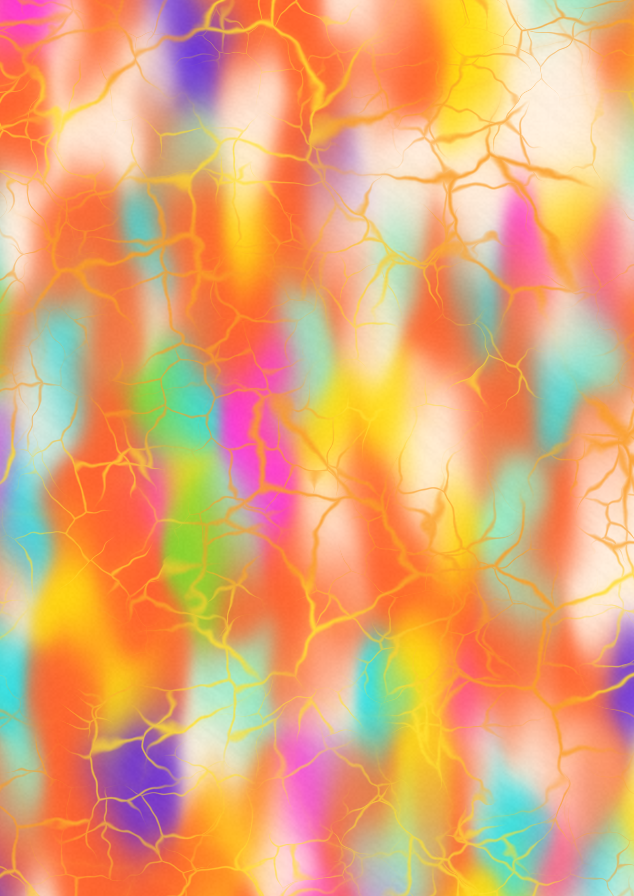
Give the GLSL for this background, as a Shadertoy shader.

```glsl
// Soft upright blots of bright colour under a broken net of thin golden veins
#define BLOT_SIZE vec2(0.050, 0.098)
#define BLOT_SHARPNESS 2.9
#define CREAM_SHARE 0.23
#define VEIN_SCALE 8.5
#define VEIN_WIDTH 0.062
#define VEIN_WARP 0.075
#define VEIN_LAYERS 3
#define VEIN_OPACITY 0.82
#define GRAIN 0.018
#define ORANGE vec3(1.0, 0.39, 0.18)
#define CREAM vec3(1.0, 0.94, 0.88)

float hash(vec2 p) {
    return fract(sin(dot(p, vec2(127.1, 311.7))) * 43758.5453);
}

vec2 hash2(vec2 p) {
    return vec2(hash(p), hash(p + 37.3));
}

float noise(vec2 p) {
    vec2 i = floor(p), f = fract(p);
    f = f * f * (3.0 - 2.0 * f);
    return mix(mix(hash(i), hash(i + vec2(1, 0)), f.x),
               mix(hash(i + vec2(0, 1)), hash(i + vec2(1, 1)), f.x), f.y);
}

float fbm(vec2 p) {
    float sum = 0.0, amp = 0.5;
    for (int i = 0; i < 4; i++) {
        sum += amp * noise(p);
        p = p * 2.03 + 17.1;
        amp *= 0.5;
    }
    return sum;
}

// Random paint for one blot; cream gathers in some columns
vec3 paint(vec2 cell) {
    if (hash(cell + 5.7) < CREAM_SHARE * (0.4 + 1.2 * hash(vec2(cell.x, 91.0)))) return CREAM;
    float h = hash(cell + 63.2);
    if (h < 0.43) return ORANGE;
    if (h < 0.58) return vec3(1.00, 0.87, 0.06);
    if (h < 0.69) return vec3(0.58, 0.93, 0.80);
    if (h < 0.77) return vec3(0.18, 0.88, 0.90);
    if (h < 0.84) return vec3(1.00, 0.32, 0.52);
    if (h < 0.92) return vec3(1.00, 0.20, 0.88);
    if (h < 0.96) return vec3(0.40, 0.18, 0.88);
    return vec3(0.50, 0.86, 0.18);
}

// Wide Gaussian blend of jittered, tall blots
vec3 blots(vec2 p) {
    vec2 g = p / BLOT_SIZE;
    g += 0.5 * (vec2(noise(g * 1.3), noise(g * 1.3 + 40.0)) - 0.5);
    vec3 sum = vec3(0.0);
    float total = 0.0;
    for (int y = -2; y <= 2; y++)
    for (int x = -2; x <= 2; x++) {
        vec2 cell = floor(g) + vec2(x, y);
        vec2 d = cell + 0.1 + 0.8 * hash2(cell) - g;
        float w = exp(-BLOT_SHARPNESS * dot(d, d)) * (0.3 + hash(cell + 11.9));
        sum += w * paint(cell);
        total += w;
    }
    return sum / total;
}

// Gap between the two nearest scattered points: zero along the net
float net(vec2 p) {
    vec2 i = floor(p);
    float near1 = 9.0, near2 = 9.0;
    for (int y = -2; y <= 2; y++)
    for (int x = -2; x <= 2; x++) {
        vec2 cell = i + vec2(x, y);
        float d = length(cell + hash2(cell + 7.0) - p);
        near2 = min(near2, max(near1, d));
        near1 = min(near1, d);
    }
    return near2 - near1;
}

// Tapering line, brightest along its middle, at least a pixel wide
float vein(vec2 p, float scale, float width, float presence, float pixel) {
    float w = max(width * (0.3 + presence), 2.0 * pixel * scale);
    return presence * (1.0 - smoothstep(0.0, w, net(p * scale)));
}

void mainImage(out vec4 fragColor, in vec2 fragCoord) {
    float pixel = 1.0 / iResolution.y;
    vec2 p = fragCoord * pixel;
    vec3 col = blots(p);

    // Faint slanted fibres in the pale areas
    float fibre = noise(mat2(0.8, 0.6, -0.6, 0.8) * p * vec2(40.0, 230.0));
    col += GRAIN * (fibre - 0.5) * smoothstep(0.4, 0.8, col.b);

    // Overlaid nets of curling, broken veins, each finer than the last
    vec2 bend = vec2(fbm(p * 12.0), fbm(p * 12.0 + 50.0)) - 0.47;
    vec2 q = p + VEIN_WARP * bend;
    float scale = VEIN_SCALE, strength = 1.0, cover = 0.0;
    for (int i = 0; i < VEIN_LAYERS; i++) {
        float shift = 4.3 * float(i);
        float presence = smoothstep(0.32, 0.82, noise(p * (10.0 + shift) + 3.0 + 7.0 * shift));
        float line = vein(q + shift, scale, VEIN_WIDTH, presence, pixel);
        cover = max(cover, strength * line);
        scale *= 1.5;
        strength *= 0.87;
    }

    // Golden glow, amber strands and yellow highlights
    float glow = exp(-8.0 * net(q * VEIN_SCALE)) * noise(p * 10.0 + 3.0);
    vec3 gold = mix(vec3(0.98, 0.62, 0.16), vec3(1.0, 0.88, 0.20),
                    smoothstep(0.35, 0.7, noise(p * 7.0 + 70.0)));
    col = mix(col, gold, 0.30 * glow);
    col = mix(col, gold, VEIN_OPACITY * cover);

    // Fine paper grain
    col += GRAIN * (noise(p * 420.0) - 0.5);
    fragColor = vec4(clamp(col, 0.0, 1.0), 1.0);
}
```
